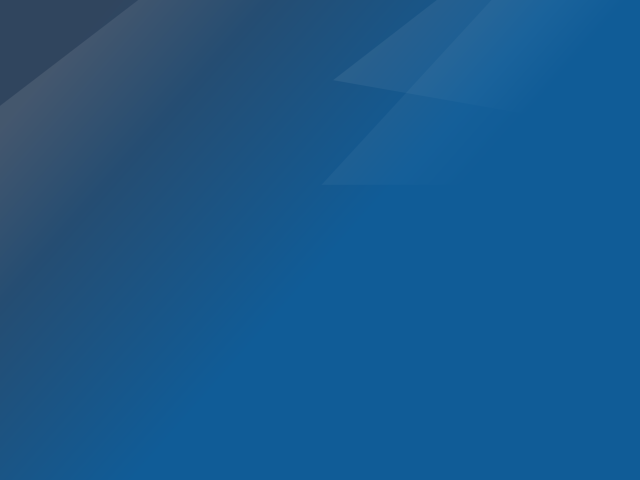
A Shadertoy shader for this background:

```glsl
const vec3 SLATE = vec3(0.190, 0.270, 0.368);
const vec3 BLUE = vec3(0.063, 0.360, 0.592);
const vec3 SHEEN = vec3(1.0);
const vec2 GRADIENT_AXIS = vec2(0.75, 0.66);

// Smooth coverage of the side of line a-b that lies clockwise on screen
float sideOfLine(vec2 p, vec2 a, vec2 b, float pixel) {
    vec2 along = normalize(b - a);
    vec2 rel = p - a;
    float dist = along.x * rel.y - along.y * rel.x;
    return smoothstep(-0.7 * pixel, 0.7 * pixel, dist);
}

// Area between two rays that leave the apex
float wedge(vec2 p, vec2 apex, vec2 upper, vec2 lower, float pixel) {
    return sideOfLine(p, apex, upper, pixel) * sideOfLine(p, lower, apex, pixel);
}

// Linear fall from one to zero
float fade(float start, float end, float depth) {
    return 1.0 - clamp((depth - start) / (end - start), 0.0, 1.0);
}

vec3 addSheen(vec3 color, float coverage, float strength) {
    return mix(color, SHEEN, coverage * strength);
}

void mainImage(out vec4 fragColor, in vec2 fragCoord) {
    // Height units, measured down from the top left corner
    float pixel = 1.0 / iResolution.y;
    vec2 p = vec2(fragCoord.x, iResolution.y - fragCoord.y) * pixel;
    p.x *= (4.0 / 3.0) * iResolution.y / iResolution.x;
    float depth = dot(p, GRADIENT_AXIS);

    // Diagonal backdrop
    vec3 color = mix(BLUE, SLATE, fade(0.174, 0.868, depth));

    // Pale band beside the dark corner
    float band = sideOfLine(p, vec2(0.0, 0.2205), vec2(0.288, 0.0), pixel);
    color = addSheen(color, band * fade(0.18, 0.42, depth), 0.095);

    // Two translucent folds
    float highFold = wedge(p, vec2(0.694, 0.167), vec2(0.910, 0.0), vec2(1.059, 0.231), pixel);
    float lowFold = wedge(p, vec2(0.670, 0.385), vec2(1.024, 0.0), vec2(1.333, 0.385), pixel);
    color = addSheen(color, highFold * fade(0.62, 0.98, depth), 0.070);
    color = addSheen(color, lowFold * fade(0.70, 0.98, depth), 0.050);

    fragColor = vec4(color, 1.0);
}
```
